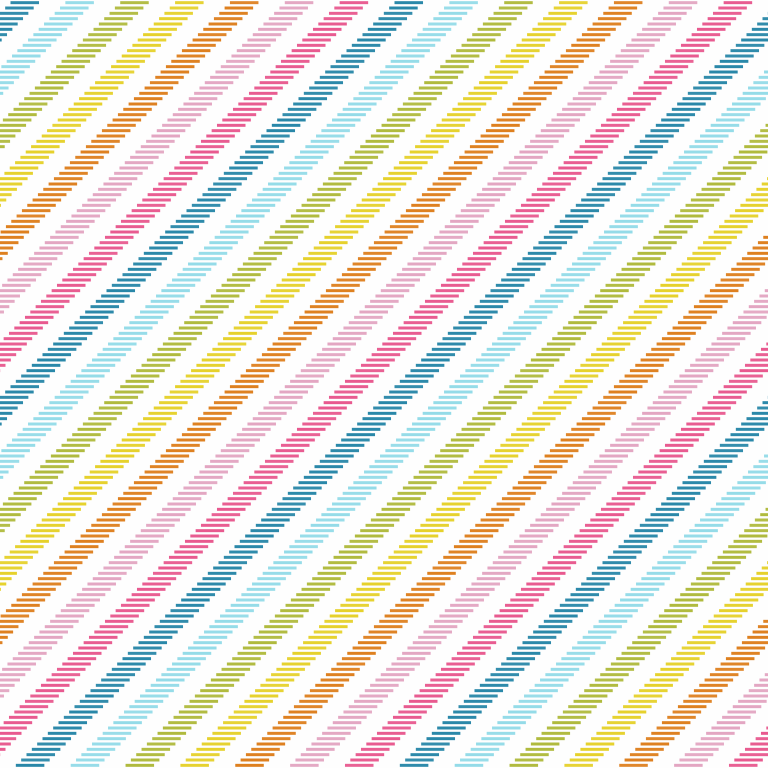
Reproduce this pattern procedurally as a Shadertoy shader.

```glsl
// Diagonal candy stripes in seven colours on white, each stripe hatched
// with fine horizontal dashes. Rows are quantised first, so every dash has
// square ends; whole numbers of stripes and rows make the canvas tile.

const float STRIPES = 14.0;     // stripes across and down: two sets of seven
const float ROWS = 144.0;       // hatch rows from bottom to top
const float STRIPE_FILL = 0.52; // dash length as a share of stripe spacing
const float LINE_FILL = 0.56;   // dash thickness as a share of row spacing
const vec3 PAPER = vec3(0.995, 0.997, 0.997);

const vec3 INKS[7] = vec3[7](
    vec3(0.16, 0.53, 0.66),  // blue
    vec3(0.58, 0.86, 0.91),  // aqua
    vec3(0.69, 0.73, 0.24),  // green
    vec3(0.90, 0.82, 0.17),  // yellow
    vec3(0.87, 0.50, 0.12),  // orange
    vec3(0.89, 0.65, 0.76),  // pale pink
    vec3(0.91, 0.35, 0.56)   // deep pink
);

float hash(vec2 p) {
    vec3 q = fract(p.xyx * vec3(0.1031, 0.1030, 0.0973));
    q += dot(q, q.yzx + 33.33);
    return fract((q.x + q.y) * q.z);
}

// Coverage of a bar centred in a unit cell, softened over one pixel.
float bar(float cell, float fill, float pixel) {
    float d = abs(fract(cell) - 0.5) - 0.5 * fill;
    return clamp(0.5 - d / pixel, 0.0, 1.0);
}

void mainImage(out vec4 fragColor, in vec2 fragCoord) {
    vec2 uv = fragCoord / iResolution.xy;
    vec2 pixel = 1.0 / iResolution.xy;

    // Hatch row, and stripe coordinate taken at the row centre
    float row = floor(uv.y * ROWS);
    float rowY = (row + 0.5) / ROWS;
    float across = (uv.x - rowY) * STRIPES;
    float stripe = mod(floor(across), STRIPES);

    // Dash coverage
    float ink = bar(across, STRIPE_FILL, pixel.x * STRIPES)
              * bar(uv.y * ROWS, LINE_FILL, pixel.y * ROWS);

    // Slight unevenness of ink from dash to dash
    ink *= 1.0 - 0.06 * hash(vec2(stripe, mod(row, ROWS)));

    vec3 colour = mix(PAPER, INKS[int(stripe) % 7], ink);
    fragColor = vec4(colour, 1.0);
}
```
